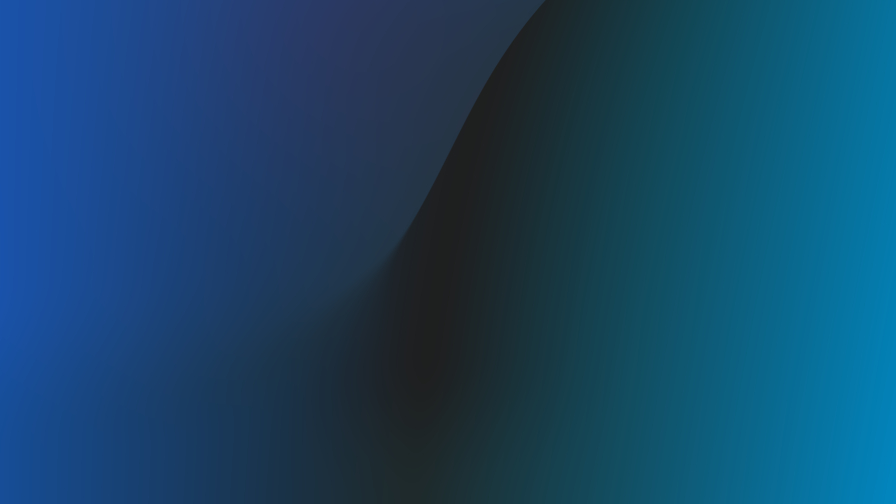
Give the GLSL for this background, as a WebGL 1 fragment shader.

```glsl
precision highp float;

uniform vec2 u_resolution;

#define CHARCOAL vec3(0.118, 0.120, 0.122)
#define TEAL_TOP vec3(0.070, 0.270, 0.325)
#define TEAL_BOTTOM vec3(0.070, 0.310, 0.390)
#define CYAN_TOP vec3(0.020, 0.465, 0.645)
#define CYAN_BOTTOM vec3(0.000, 0.540, 0.775)
#define NAVY vec3(0.100, 0.200, 0.290)
#define COBALT vec3(0.085, 0.310, 0.610)
#define SHEET_RIM vec3(0.130, 0.220, 0.285)
#define SHEET_BLUE vec3(0.100, 0.325, 0.670)
#define VIOLET_TINT vec3(0.045, -0.035, -0.045)

// Centre line of the dark fold
float foldX(float y) {
  return 0.458 + 0.06 * y + 0.06 * y * y * y;
}

// S-shaped border of the raised sheet
float sheetEdgeX(float y) {
  float u = y - 0.65;
  return 0.488 + u * (0.29 + u * (-0.135 + 0.84 * u));
}

// Three colours with the middle one placed at a chosen stop
vec3 ramp(vec3 first, vec3 middle, vec3 last, float stop, float t) {
  vec3 start = mix(first, middle, clamp(t / stop, 0.0, 1.0));
  return mix(start, last, clamp((t - stop) / (1.0 - stop), 0.0, 1.0));
}

// Fold shading: cyan to the right, navy to the left
vec3 foldColor(vec2 uv) {
  float axis = foldX(uv.y);
  float offset = uv.x - axis;
  float right = sqrt(offset * offset + 0.0004) - 0.02;
  vec3 teal = mix(TEAL_BOTTOM, TEAL_TOP, uv.y);
  vec3 cyan = mix(CYAN_BOTTOM, CYAN_TOP, uv.y);
  vec3 base = CHARCOAL + vec3(0.0, 0.045, 0.05) * (1.0 - smoothstep(0.0, 0.3, uv.y));
  vec3 lit = ramp(base, teal, cyan, 0.4, right / (1.0 - axis));
  vec3 shade = ramp(base, NAVY, COBALT, 0.3, right / axis);
  return offset > 0.0 ? lit : shade;
}

// Blue sheet with a violet haze near the top
vec3 sheetColor(vec2 uv) {
  float inward = clamp(1.0 - uv.x / max(sheetEdgeX(uv.y), 0.2), 0.0, 1.0);
  vec3 color = mix(SHEET_RIM, SHEET_BLUE, inward);
  vec2 haze = (uv - vec2(0.37, 1.0)) / vec2(0.20, 0.40);
  color += VIOLET_TINT * exp(-dot(haze, haze));
  vec2 hollow = (uv - vec2(0.27, 0.50)) / vec2(0.16, 0.30);
  return color - vec3(0.014, 0.018, 0.020) * exp(-dot(hollow, hollow));
}

void main() {
  vec2 uv = gl_FragCoord.xy / u_resolution;

  // The border is crisp above and dissolves below
  float melt = 1.0 - smoothstep(0.25, 0.62, uv.y);
  float softness = 1.0 / u_resolution.x + 0.11 * melt * melt;
  float inside = sheetEdgeX(uv.y) - uv.x;
  float cover = smoothstep(-softness, softness, inside);
  cover *= smoothstep(0.10, 0.45, uv.y);

  vec3 color = mix(foldColor(uv), sheetColor(uv), cover);
  gl_FragColor = vec4(color, 1.0);
}
```
